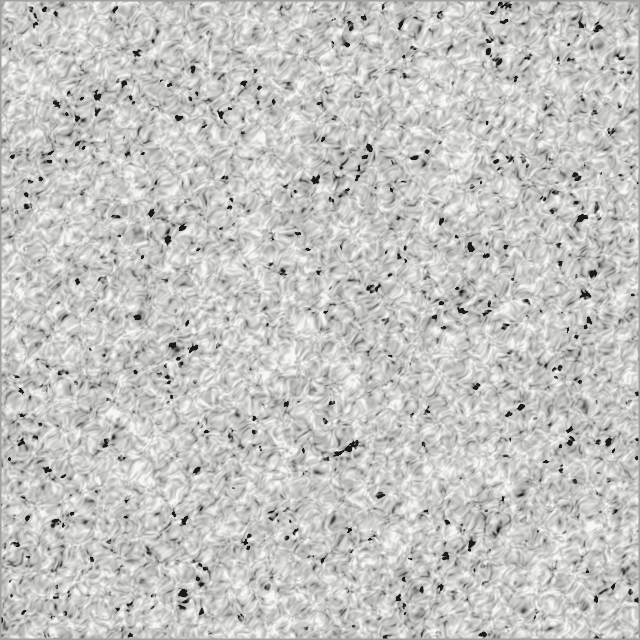
A WebGL 1 fragment shader for this texture:

```glsl
precision highp float;
// Pale grey granite slab with a thin grey rim. Octaves of warped gradient noise
// make the crystal mass; scattered ragged ellipses add white flecks and dark
// specks. A tone curve with a steep dark end turns the sum into grey.

#define MID_TONE 0.782      // grey of the average crystal
#define CONTRAST 0.083      // grey change per unit of grain
#define DARK_FALL 0.080     // extra darkening of the deepest grains
#define GRAIN_GAIN 0.90     // strength of the crystal mass
#define LEAN 0.75           // main direction of the grains, in radians
#define STRETCH 1.12        // elongation along that direction
#define FLECK_CELLS 42.0    // white fleck cells across the canvas
#define FLECK_SHARE 0.36    // share of cells holding a fleck
#define SPECK_CELLS 62.0    // dark speck cells across the canvas
#define SPECK_SHARE 0.15    // share of cells holding a speck
#define RIM_WIDTH 0.0024
#define RIM_GREY 0.63

uniform vec2 u_resolution;

const float TAU = 6.2831853;

vec2 hash2(vec2 p) {
  vec3 h = fract(p.xyx * vec3(0.1031, 0.1030, 0.0973));
  h += dot(h, h.yzx + 33.33);
  return fract((h.xx + h.yz) * h.zy);
}

mat2 rotation(float angle) {
  float c = cos(angle), s = sin(angle);
  return mat2(c, -s, s, c);
}

float cornerSlope(vec2 cell, vec2 offset) {
  float angle = TAU * hash2(cell).x;
  return dot(vec2(cos(angle), sin(angle)), offset);
}

// Gradient noise scaled to a standard deviation of about one.
float gradientNoise(vec2 p) {
  vec2 i = floor(p), f = fract(p);
  vec2 w = f * f * f * (f * (f * 6.0 - 15.0) + 10.0);
  vec2 e = vec2(1.0, 0.0);
  float low = mix(cornerSlope(i, f), cornerSlope(i + e.xy, f - e.xy), w.x);
  float high = mix(cornerSlope(i + e.yx, f - e.yx), cornerSlope(i + e.xx, f - e.xx), w.x);
  return 4.65 * mix(low, high, w.y);
}

// Coverage of randomly turned ellipses, at most one per cell.
float scatteredGrains(vec2 p, float share, float seed, float ragged) {
  vec2 home = floor(p);
  float cover = 0.0;
  for (int y = -1; y <= 1; y++) {
    for (int x = -1; x <= 1; x++) {
      vec2 cell = home + vec2(float(x), float(y));
      vec2 place = hash2(cell + seed);
      vec2 form = hash2(cell + seed + 71.0);
      vec2 pick = hash2(cell + seed + 139.0);
      float angle = LEAN + 2.6 * (pick.y - 0.5);
      vec2 radii = mix(0.22, 0.50, form.x * form.x) * vec2(1.0, mix(0.45, 0.9, form.y));
      float reach = length(rotation(angle) * (p - cell - place) / radii);
      float grain = 1.0 - smoothstep(0.65, 1.25, reach + 0.16 * ragged);
      cover = max(cover, grain * step(pick.x, share));
    }
  }
  return cover;
}

void main() {
  vec2 uv = gl_FragCoord.xy / u_resolution.y;

  // Lean and warp the domain so that crystals look broken and irregular.
  vec2 p = rotation(LEAN) * uv * vec2(1.0 / STRETCH, STRETCH) + 3.0;
  p += 0.0025 * vec2(gradientNoise(uv * 38.0 + 11.0), gradientNoise(uv * 38.0 + 57.0));

  // Crystal mass, from broad clouds down to fine grit.
  float clump = gradientNoise(p * 8.0);
  float patches = gradientNoise(p * 22.0 + 19.0);
  float crystals = gradientNoise(p * 52.0 + 37.0);
  float grains = gradientNoise(p * 98.0 + 53.0);
  float grit = gradientNoise(p * 172.0 + 83.0);
  float level = 0.20 * clump + 0.24 * patches + 0.44 * crystals + 0.66 * grains + 0.52 * grit;
  level *= GRAIN_GAIN;

  // White flecks and dark specks.
  float fleck = scatteredGrains(uv * FLECK_CELLS, FLECK_SHARE, 5.0, grains);
  float speck = scatteredGrains(uv * SPECK_CELLS, SPECK_SHARE, 29.0, grit);
  level += 1.25 * fleck;
  level -= 2.2 * speck * clamp(1.0 - 0.35 * (clump + patches), 0.3, 1.6);

  // Tone curve: even in the lights, falling quickly in the darks.
  float deep = max(-level - 0.8, 0.0);
  float grey = MID_TONE + CONTRAST * level - DARK_FALL * deep * deep;
  grey = clamp(grey, 0.10, 0.965);

  // Thin rim along the canvas border.
  vec2 border = min(uv, u_resolution / u_resolution.y - uv);
  float pixel = 1.0 / u_resolution.y;
  float rim = 1.0 - smoothstep(RIM_WIDTH - pixel, RIM_WIDTH + pixel, min(border.x, border.y));
  grey = mix(grey, RIM_GREY, rim);

  gl_FragColor = vec4(grey * vec3(1.0, 1.0, 0.993), 1.0);
}
```
